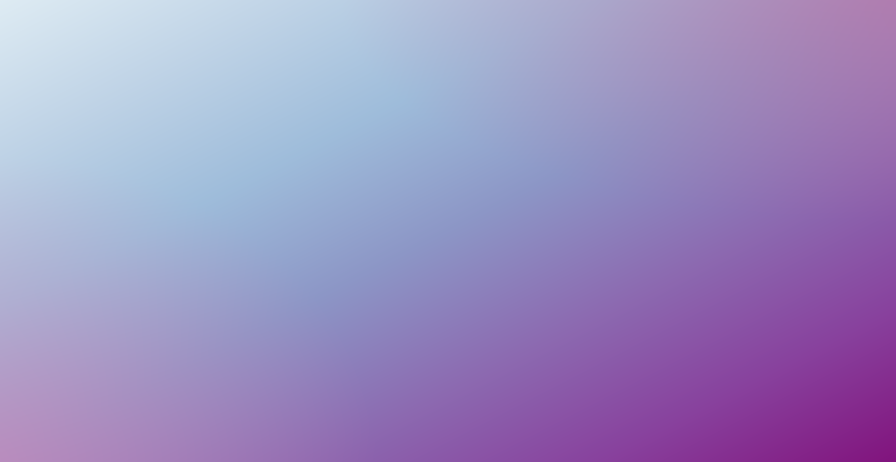
This background is drawn by a Shadertoy shader. Its source:

```glsl
#define GLOW_STRENGTH 0.50
#define RIGHT_GLOW_COLOR vec3(0.83, 0.39, 0.60)
#define RIGHT_GLOW_REACH vec2(0.62, 0.48)
#define LEFT_GLOW_COLOR vec3(0.90, 0.51, 0.71)
#define LEFT_GLOW_REACH vec2(0.42, 0.66)

const int STOP_COUNT = 7;

// Evenly spaced stops, from pale ice blue to deep purple
const vec3 STOPS[STOP_COUNT] = vec3[STOP_COUNT](
    vec3(0.870, 0.922, 0.953),
    vec3(0.749, 0.827, 0.902),
    vec3(0.620, 0.737, 0.855),
    vec3(0.549, 0.588, 0.776),
    vec3(0.549, 0.420, 0.694),
    vec3(0.533, 0.255, 0.616),
    vec3(0.506, 0.075, 0.490)
);

vec3 gradientColor(float t) {
    float position = clamp(t, 0.0, 1.0) * float(STOP_COUNT - 1);
    int index = min(int(position), STOP_COUNT - 2);
    return mix(STOPS[index], STOPS[index + 1], position - float(index));
}

// Elliptical glow that fades linearly to zero at its reach
float glow(vec2 uv, vec2 center, vec2 reach) {
    return GLOW_STRENGTH * max(0.0, 1.0 - length((uv - center) / reach));
}

void mainImage(out vec4 fragColor, in vec2 fragCoord) {
    vec2 uv = fragCoord / iResolution.xy;

    // Diagonal sweep from the upper left to the lower right
    vec3 color = gradientColor(0.5 * (uv.x + 1.0 - uv.y));

    // Rosy tint in the two remaining corners
    color = mix(color, RIGHT_GLOW_COLOR, glow(uv, vec2(1.0, 1.0), RIGHT_GLOW_REACH));
    color = mix(color, LEFT_GLOW_COLOR, glow(uv, vec2(0.0, 0.0), LEFT_GLOW_REACH));

    fragColor = vec4(color, 1.0);
}
```
